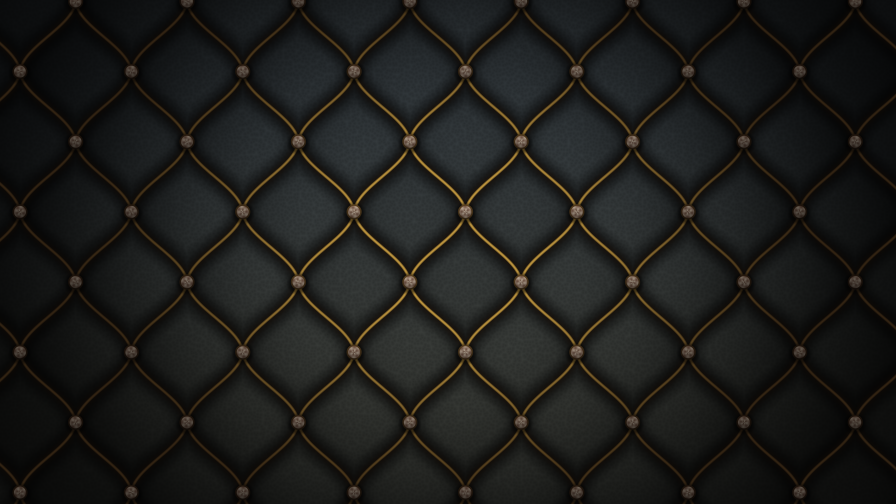
A WebGL 1 fragment shader for this pattern:

```glsl
precision highp float;
// Dark tufted leather with ogee gold piping and faceted studs under a soft vignette.

uniform vec2 u_resolution;

const float PI = 3.14159265;
const vec2 HALF_CELL = vec2(0.1105, 0.1392); // stud lattice step, canvas height = 1
const vec2 STUD_ORIGIN = vec2(0.0347, 0.0795);
const float WIRE_RADIUS = 0.0030;
const float STUD_RADIUS = 0.0150;

const vec3 LEATHER_TOP = vec3(0.175, 0.198, 0.212);
const vec3 LEATHER_LOW = vec3(0.196, 0.204, 0.188);
const vec3 GOLD = vec3(0.70, 0.55, 0.23);
const vec3 BRONZE = vec3(0.20, 0.13, 0.075);
const vec3 CRYSTAL = vec3(0.76, 0.69, 0.61);
const vec3 COPPER = vec3(0.40, 0.27, 0.21);

vec2 hash2(vec2 p) {
  vec2 k = vec2(dot(p, vec2(127.1, 311.7)), dot(p, vec2(269.5, 183.3)));
  return fract(sin(k) * 43758.5);
}

// Distance to the nearest scattered point
float cellular(vec2 p) {
  vec2 cell = floor(p);
  float nearest = 2.0;
  for (int y = -1; y <= 1; y++) {
    for (int x = -1; x <= 1; x++) {
      vec2 c = cell + vec2(float(x), float(y));
      nearest = min(nearest, length(c + hash2(c) - p));
    }
  }
  return nearest;
}

float disc(float dist, float radius, float px) {
  return 1.0 - smoothstep(radius - px, radius + px, dist);
}

// Lattice position to (signed piping distance, offset from cushion centre)
vec3 ogee(vec2 q) {
  float row = floor(q.y);
  float t = q.y - row;
  float curve = mix(t, 0.5 - 0.5 * cos(PI * t), 0.85);
  float slope = mix(1.0, 0.5 * PI * sin(PI * t), 0.85) * HALF_CELL.x / HALF_CELL.y;
  float m = mod(q.x - row + 1.0, 2.0) - 1.0;
  float gap = abs(m) - curve;
  vec2 local = gap < 0.0 ? vec2(m, t - 1.0) : vec2(m - sign(m), t);
  return vec3(gap * HALF_CELL.x / sqrt(1.0 + slope * slope), local);
}

// Centre of the nearest stud in lattice units
vec2 nearestStud(vec2 q) {
  vec2 n = floor(vec2(q.x + q.y, q.x - q.y) * 0.5 + 0.5);
  return vec2(n.x + n.y, n.x - n.y);
}

vec3 leather(vec2 p, vec2 local, float edge, float glow) {
  vec3 tint = mix(LEATHER_LOW, LEATHER_TOP, smoothstep(-0.4, 0.4, p.y));
  float puff = mix(0.42, 1.0, smoothstep(0.0, 0.042, edge));
  float crown = 1.06 - 0.16 * dot(local, local);
  float facing = 1.0 - 0.35 * dot(local, p);
  float grain = 0.90 + 0.18 * cellular(p * 150.0);
  return tint * puff * crown * facing * grain * glow;
}

vec3 stud(vec2 d, vec2 id, float shine) {
  float r = length(d) / STUD_RADIUS;
  float a = atan(d.y, d.x + 0.00001) + 6.28 * hash2(id).x;
  float facets = 0.5 + 0.25 * sin(a * 5.0 + r * 4.0) + 0.25 * sin(a * 3.0 - r * 9.0);
  float lit = 0.75 + 0.25 * d.y / STUD_RADIUS;
  vec3 gem = mix(COPPER, CRYSTAL, clamp(facets * 0.7 + 0.35 - 0.25 * r, 0.0, 1.0));
  vec3 rim = mix(BRONZE, GOLD, 0.25 * shine);
  return mix(gem, rim, smoothstep(0.70, 0.88, r)) * lit * mix(0.58, 1.12, shine);
}

void main() {
  float px = 1.0 / u_resolution.y;
  vec2 p = (gl_FragCoord.xy - 0.5 * u_resolution) * px;
  vec2 q = (p - STUD_ORIGIN) / HALF_CELL;
  vec3 cell = ogee(q);
  float edge = abs(cell.x);

  // Central light falls away toward the borders
  float reach = length(p * vec2(0.92, 1.15) + vec2(0.0, -0.02));
  float glow = mix(1.0, 0.24, smoothstep(0.22, 0.90, reach));
  float shine = 1.0 - smoothstep(0.12, 0.72, reach);
  vec3 color = leather(p, cell.yz, edge, glow);

  // Seam shadow and warm reflected tint
  float seam = exp(-edge * edge / 0.00009);
  color = mix(color, BRONZE * mix(0.28, 0.55, shine), 0.72 * seam);

  // Rounded piping, lit along its core
  float core = 1.0 - smoothstep(0.0, WIRE_RADIUS, edge);
  vec3 piping = mix(BRONZE * 0.8, GOLD, 0.12 + 0.85 * shine) * (0.65 + 0.45 * core);
  color = mix(color, piping, disc(edge, WIRE_RADIUS, 0.6 * px) * mix(0.75, 1.0, shine));

  // Studs sit over the crossings with a small contact shadow
  vec2 id = nearestStud(q);
  vec2 d = (q - id) * HALF_CELL;
  float dist = length(d);
  float contact = 1.0 - smoothstep(STUD_RADIUS, STUD_RADIUS * 1.7, length(d + vec2(0.0, 0.003)));
  color *= 1.0 - 0.5 * contact;
  color = mix(color, stud(d, id, shine), disc(dist, STUD_RADIUS, 0.7 * px));

  gl_FragColor = vec4(color, 1.0);
}
```
